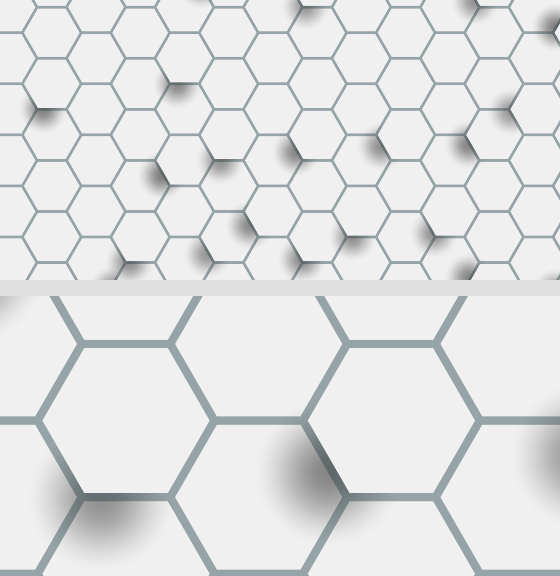
Top: the whole. Bottom: its middle third, enlarged.
Give the GLSL for this pattern, as a WebGL 1 fragment shader.

```glsl
precision mediump float;
// Pale honeycomb with grey-green outlines; scattered raised cells cast soft shadows to the left and below.
#ifdef GL_FRAGMENT_PRECISION_HIGH
precision highp float;
#endif

uniform vec2 u_resolution;

// Lengths are in hexagon sides, except SIDE and ORIGIN in canvas heights.
#define SIDE 0.1053
#define ORIGIN vec2(0.1849, 0.1536)
#define LINE_WIDTH 0.094
#define RAISED_SHARE 0.26
#define SHADOW_RADIUS 0.88
#define SHADOW_ON_FACE 0.48
#define SHADOW_ON_LINE 0.40
#define SHADOW_ANGLES vec2(2.6, 4.5)
#define FACE_COLOR vec3(0.943)
#define LINE_COLOR vec3(0.59, 0.645, 0.655)

// Cell ids are (column, half row) pairs whose sum is even.
const vec2 CELL_STEP = vec2(1.5, 0.8660254);

float hash(vec2 id, float seed) {
  return fract(sin(dot(id, vec2(12.99, 78.23)) + seed * 37.7) * 4375.85);
}

// Nearest centre out of two interleaved rectangular grids.
vec2 nearestCell(vec2 p) {
  vec2 grid = p / (2.0 * CELL_STEP);
  vec2 evenId = 2.0 * floor(grid + 0.5);
  vec2 oddId = 2.0 * floor(grid) + 1.0;
  vec2 toEven = p - evenId * CELL_STEP;
  vec2 toOdd = p - oddId * CELL_STEP;
  return dot(toEven, toEven) < dot(toOdd, toOdd) ? evenId : oddId;
}

// Distance from inside a flat-topped hexagon to its border.
float borderDistance(vec2 p) {
  p = abs(p);
  return CELL_STEP.y - max(p.y, dot(p, vec2(CELL_STEP.y, 0.5)));
}

// Jittered three-colouring keeps the raised cells evenly scattered.
float isRaised(vec2 id) {
  float order = fract(dot(id, vec2(0.53, 0.18)) + 0.5 * hash(id, 1.0));
  return 1.0 - step(RAISED_SHARE, order);
}

// Soft round shadow centred on the rim of a raised cell.
float castShadow(vec2 p, vec2 id) {
  float angle = mix(SHADOW_ANGLES.x, SHADOW_ANGLES.y, hash(id, 2.0));
  vec2 rim = 0.92 * vec2(cos(angle), sin(angle));
  float dist = length(p - id * CELL_STEP - rim);
  float strength = mix(0.75, 1.0, hash(id, 3.0));
  return isRaised(id) * strength * (1.0 - smoothstep(0.0, SHADOW_RADIUS, dist));
}

void main() {
  vec2 p = (gl_FragCoord.xy / u_resolution.y - ORIGIN) / SIDE;
  float pixel = 1.0 / (u_resolution.y * SIDE);
  vec2 cell = nearestCell(p);

  // Neighbours shade the face; the cell's own shadow only reaches its outline.
  float faceLight = 1.0;
  float lineShade = 0.0;
  for (int column = -1; column <= 1; column++) {
    for (int row = -2; row <= 2; row++) {
      vec2 offset = vec2(float(column), float(row));
      if (mod(offset.x + offset.y + 4.0, 2.0) < 0.5) {
        float shade = castShadow(p, cell + offset);
        float isNeighbour = step(0.5, dot(offset, offset));
        faceLight *= 1.0 - SHADOW_ON_FACE * shade * isNeighbour;
        lineShade = max(lineShade, shade);
      }
    }
  }

  // Outline over face
  float border = borderDistance(p - cell * CELL_STEP);
  float halfWidth = 0.5 * LINE_WIDTH;
  float line = 1.0 - smoothstep(halfWidth - 0.5 * pixel, halfWidth + 0.5 * pixel, border);
  vec3 face = FACE_COLOR * faceLight;
  vec3 outline = LINE_COLOR * (1.0 - SHADOW_ON_LINE * lineShade);
  gl_FragColor = vec4(mix(face, outline, line), 1.0);
}
```
